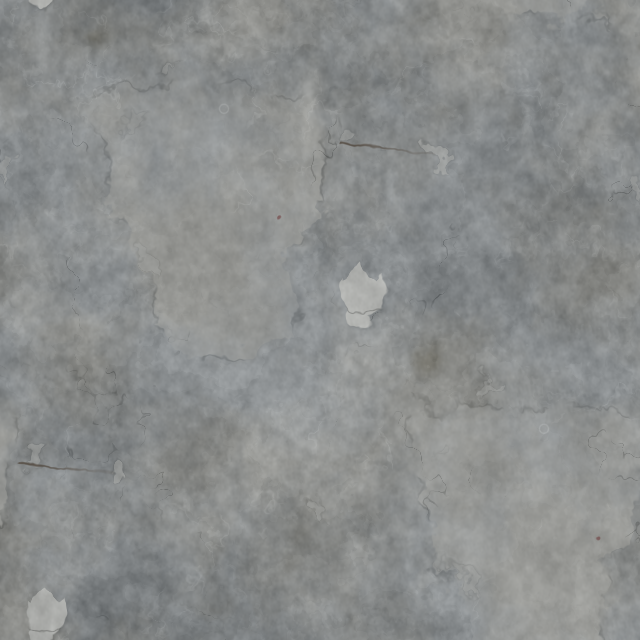
This texture is drawn by a WebGL 2 fragment shader. Its source:

```glsl
#version 300 es
precision highp float;

uniform vec2 u_resolution;
out vec4 fragColor;

const vec3 WARM = vec3(0.004, 0.002, -0.009);
const vec3 COOL = vec3(-0.011, 0.0, 0.010);
const vec3 CHIP = vec3(0.67, 0.675, 0.665);
const vec3 RUST = vec3(0.31, 0.27, 0.23);

float hash(vec2 c) {
  return fract(sin(dot(c, vec2(127.1, 311.7))) * 43758.5453);
}

float noise(vec2 p) {
  vec2 c = floor(p), f = fract(p);
  f = f * f * (3.0 - 2.0 * f);
  return mix(mix(hash(c), hash(c + vec2(1, 0)), f.x),
             mix(hash(c + vec2(0, 1)), hash(c + vec2(1, 1)), f.x), f.y);
}

float fbm(vec2 p, int octaves) {
  float sum = 0.0, weight = 0.5, total = 0.0;
  for (int i = 0; i < octaves; i++) {
    sum += weight * noise(p);
    total += weight;
    weight *= 0.6;
    p = mat2(0.8, 0.6, -0.6, 0.8) * p * 2.03 + 17.3;
  }
  return sum / total;
}

// Offset from the nearest copy of a centre in a half-drop repeat
vec2 halfDrop(vec2 p, vec2 centre) {
  vec2 d = p - centre;
  vec2 uv = vec2(d.x + d.y, d.x - d.y);
  uv -= round(uv);
  return 0.5 * vec2(uv.x + uv.y, uv.x - uv.y);
}

float fill(float d, float soft) {
  return 1.0 - smoothstep(-soft, soft, d);
}

float segment(vec2 p, vec2 b) {
  return length(p - b * clamp(dot(p, b) / dot(b, b), 0.0, 1.0));
}

// Large slab of plaster with a slanted left side and a stepped right side
float slab(vec2 q) {
  float left = -0.135 - 0.3 * q.y - q.x;
  float right = q.x - mix(0.10, 0.16, smoothstep(-0.03, 0.04, q.y));
  return max(max(left, right), abs(q.y - 0.015) - 0.19);
}

// Flake with a jagged top and a smaller lower piece
float flake(vec2 q) {
  float body = (length(q / vec2(0.033, 0.042)) - 1.0) * 0.033;
  float jag = q.y - 0.012 - 0.05 * abs(fract(q.x * 22.0 + 0.1) - 0.5);
  float piece = (length((q + vec2(0.008, 0.042)) / vec2(0.02, 0.018)) - 1.0) * 0.018;
  return min(max(body, jag), piece);
}

// Thin broken line along a noise contour
float vein(vec2 p, float scale, float width) {
  float contour = abs(fbm(p * scale, 5) - 0.5);
  float gaps = smoothstep(0.56, 0.68, fbm(p * 9.0 + 31.0, 4));
  return gaps * (1.0 - smoothstep(0.0, width, contour));
}

void main() {
  vec2 p = gl_FragCoord.xy / u_resolution.y;
  float soft = max(0.0015, 0.8 / u_resolution.y);
  vec2 warp = vec2(fbm(p * 9.0, 5), fbm(p * 9.0 + 43.0, 5)) - 0.5;
  vec2 ragged = vec2(fbm(p * 45.0 + 7.0, 3), fbm(p * 45.0 + 91.0, 3)) - 0.5;

  // Cloudy cement with streaks and grain
  float broad = fbm(p * 4.0 + 0.5 * warp + 5.0, 4) - 0.5;
  float medium = fbm(p * vec2(21.0, 16.0) + warp, 4) - 0.5;
  float fine = fbm(p * vec2(75.0, 62.0), 3) - 0.5;
  float grain = noise(p * 170.0 + 3.0) - 0.5;
  float tone = 0.538 + 0.14 * broad + 0.15 * medium + 0.12 * fine + 0.022 * grain;
  float tint = fbm(p * 7.0 + 0.5 * warp + 63.0, 5) - 0.5;

  // Damp cool areas and thin worn layers
  vec2 damp = halfDrop(p + warp * 0.2, vec2(0.72, 0.56));
  float cool = 1.0 - smoothstep(0.3, 1.3, length(damp / vec2(0.17, 0.12)));
  tone -= 0.03 * cool;
  float layer = fbm(p * 6.0 + warp * 0.8 + ragged * 0.5 + 12.0, 5);
  tone += 0.022 * smoothstep(0.56, 0.59, layer);
  tone -= 0.02 * smoothstep(0.43, 0.39, layer);

  // Plaster slab, brighter along its right rim
  vec2 q = halfDrop(p, vec2(0.33, 0.65)) + warp * 0.12 + ragged * 0.03;
  float edge = slab(q);
  float fade = mix(0.003, 0.035, smoothstep(0.08, 0.2, q.y));
  float plaster = fill(edge, fade);
  float rim = plaster * smoothstep(0.08, 0.12, q.x) * smoothstep(-0.01, 0.03, q.y);
  tone = mix(tone, 0.580 + 0.65 * (tone - 0.541), plaster * 0.9) + 0.028 * rim;
  float broken = smoothstep(0.45, 0.65, noise(p * 30.0));
  tone -= 0.06 * fill(abs(edge - 0.004) - 0.003, 0.003) * broken;

  vec3 color = vec3(tone) + vec3(-0.003, 0.002, 0.0);
  float warmth = clamp(0.5 + 2.5 * tint + 0.35 * plaster - 0.5 * cool, 0.0, 1.0);
  color += mix(COOL, WARM, warmth);

  // Cracks and brown stains
  color -= 0.09 * vein(p + ragged * 0.015, 5.0, 0.006);
  color += 0.035 * vein(p + ragged * 0.03 + 3.7, 8.0, 0.02);
  vec2 stain = halfDrop(p + warp * 0.07, vec2(0.155, 0.94));
  color -= vec3(0.07, 0.08, 0.10) * exp(-dot(stain, stain) / 0.0004);

  // Scattered pale chips with torn outlines
  for (int i = 0; i < 6; i++) {
    float id = float(i);
    vec2 centre = vec2(hash(vec2(id, 3.0)), hash(vec2(id, 7.0)));
    float angle = 6.283 * hash(vec2(id, 9.0));
    vec2 c = halfDrop(p, centre) + warp * 0.1 + ragged * 0.04;
    c = mat2(cos(angle), -sin(angle), sin(angle), cos(angle)) * c;
    float size = mix(0.006, 0.014, hash(vec2(id, 13.0)));
    float d = max(length(c * vec2(0.5, 1.1)) - size, c.y - 0.5 * c.x - 0.3 * size);
    float cover = mix(0.25, 0.6, hash(vec2(id, 21.0)));
    color -= 0.035 * fill(d - 0.003, 0.003);
    color = mix(color, CHIP + 0.1 * fine, fill(d, soft) * cover);
  }

  // Bright flake with a shaded lower edge
  vec2 f = halfDrop(p, vec2(0.57, 0.545)) + warp * 0.03 + ragged * 0.014;
  color -= 0.06 * fill(flake(f + vec2(-0.003, 0.004)), 0.004);
  color = mix(color, CHIP + 0.15 * medium + 0.1 * fine, fill(flake(f), soft));
  float split = abs(f.y + 0.034 - 9.0 * f.x * f.x) - 0.001;
  color -= 0.16 * fill(split, soft) * fill(abs(f.x) - 0.024, 0.004);

  // Rusty scratch, pale ring and red fleck
  vec2 s = halfDrop(p, vec2(0.53, 0.777)) + ragged * 0.01;
  float scratch = fill(segment(s, vec2(0.145, -0.018)) - 0.0016, soft);
  color = mix(color, RUST, scratch * mix(0.8, 0.15, smoothstep(0.0, 0.15, s.x)));
  float ring = abs(length(halfDrop(p, vec2(0.35, 0.83))) - 0.007) - 0.001;
  color += 0.06 * fill(ring, soft);
  float fleck = length(halfDrop(p, vec2(0.435, 0.659)) + ragged * 0.008) - 0.003;
  color = mix(color, vec3(0.45, 0.28, 0.28), 0.7 * fill(fleck, soft));

  fragColor = vec4(clamp(color, 0.0, 1.0), 1.0);
}
```
